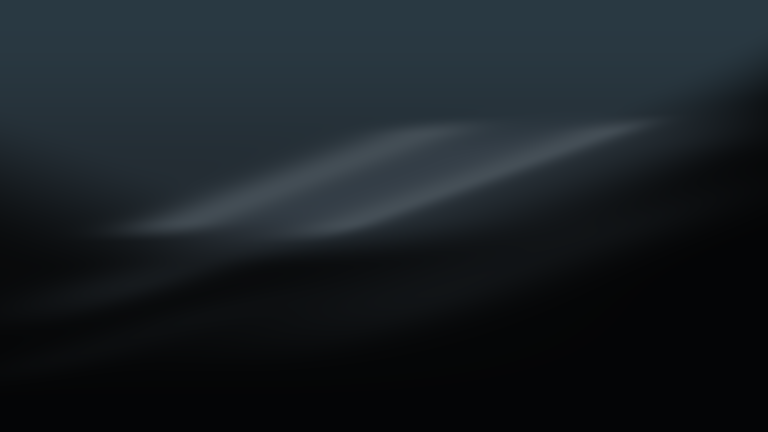
A WebGL 2 fragment shader for this background:

```glsl
#version 300 es
precision highp float;

uniform vec2 u_resolution;
out vec4 outColor;

// Colours
const vec3 SKY_TOP = vec3(0.162, 0.222, 0.258);
const vec3 SKY_LOW = vec3(0.138, 0.173, 0.200);
const vec3 GROUND = vec3(0.016, 0.019, 0.022);
const vec3 GROUND_LIFT = vec3(0.020, 0.023, 0.025);
const vec3 BEAM = vec3(0.290, 0.330, 0.360);
const vec3 HAZE = vec3(0.235, 0.275, 0.315);
const vec3 UNDERGLOW = vec3(0.150, 0.182, 0.208);
const vec3 FAINT = vec3(0.105, 0.124, 0.140);

// Shape of the dark lower edge, in canvas heights
const vec2 VALLEY = vec2(0.62, 0.455);
const float CURVE_LEFT = 0.33;
const float CURVE_RIGHT = 0.265;
const float SOFT_LEFT = 0.18;
const float SOFT_MIDDLE = 0.09;
const float SOFT_RIGHT = 0.14;

// Sine of the slant, turns a sideways offset into a distance
const float SLANT = 0.335;

// Slanted band from foot to tip; spread holds its upper and lower blur
float band(vec2 p, vec2 foot, vec2 tip, vec2 spread, float fade) {
    float along = (p.y - foot.y) / (tip.y - foot.y);
    float across = (p.x - mix(foot.x, tip.x, along)) * SLANT;
    float blur = across < 0.0 ? spread.x : spread.y;
    float ends = smoothstep(-fade, fade, along)
               * (1.0 - smoothstep(1.0 - fade, 1.0 + fade, along));
    return ends * exp(-across * across / (blur * blur));
}

// Blend that only ever brightens
vec3 lighten(vec3 base, vec3 light, float amount) {
    return mix(base, max(base, light), amount);
}

// Sky falling into shadow along a curved valley
vec3 backdrop(vec2 p) {
    float dx = p.x - VALLEY.x;
    float edge = VALLEY.y + (dx < 0.0 ? CURVE_LEFT : CURVE_RIGHT) * dx * dx;
    float soft = mix(SOFT_LEFT, SOFT_MIDDLE, smoothstep(0.0, 0.7, p.x));
    soft = mix(soft, SOFT_RIGHT, smoothstep(0.8, 1.6, p.x));
    float light = smoothstep(edge - soft, edge + soft, p.y);
    vec3 sky = mix(SKY_LOW, SKY_TOP, smoothstep(0.55, 0.95, p.y));
    float lift = smoothstep(0.0, 0.5, p.y) * (1.0 - smoothstep(0.6, 1.7, p.x));
    return mix(GROUND + GROUND_LIFT * lift, sky, light);
}

void main() {
    vec2 p = gl_FragCoord.xy / u_resolution.y;
    p.x *= (16.0 / 9.0) * u_resolution.y / u_resolution.x;
    vec3 color = backdrop(p);

    // Dim reflections in the shadow
    float dim = 0.75 * band(p, vec2(0.16, 0.285), vec2(0.82, 0.52), vec2(0.060, 0.040), 0.28);
    color = lighten(color, FAINT, dim);
    dim = 0.22 * band(p, vec2(0.03, 0.13), vec2(0.60, 0.31), vec2(0.045), 0.30);
    color = lighten(color, FAINT, dim);
    dim = 0.50 * band(p, vec2(0.76, 0.22), vec2(1.62, 0.55), vec2(0.120, 0.065), 0.32);
    color = lighten(color, FAINT, dim);

    // Glow spilling below the right beam
    float glow = band(p, vec2(0.74, 0.44), vec2(1.50, 0.72), vec2(0.050, 0.115), 0.22);
    color = lighten(color, UNDERGLOW, 0.80 * glow);

    // Haze between the two beams
    float haze = band(p, vec2(0.58, 0.45), vec2(1.24, 0.70), vec2(0.080, 0.065), 0.28);
    color = lighten(color, HAZE, 0.66 * haze);

    // Bright beams, the right one crisp underneath
    float beam = 0.80 * band(p, vec2(0.38, 0.463), vec2(1.03, 0.710), vec2(0.042, 0.036), 0.10);
    color = lighten(color, BEAM, beam);
    beam = 0.82 * band(p, vec2(0.75, 0.459), vec2(1.46, 0.715), vec2(0.036, 0.022), 0.10);
    color = lighten(color, BEAM, beam);

    outColor = vec4(color, 1.0);
}
```
